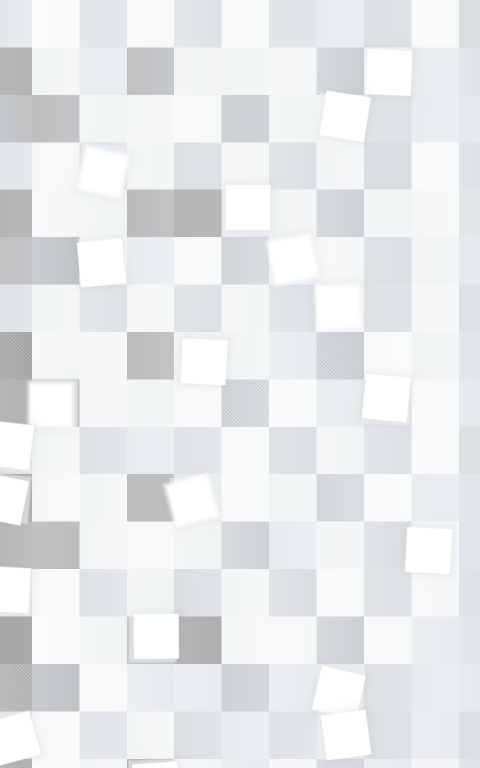
This background is drawn by a WebGL 1 fragment shader. Its source:

```glsl
precision highp float;
// A mosaic of square tiles in pale blue-greys with a few darker greys.
// Tile tones follow a three-row rhythm that fades to the right, varied by hash;
// about one white tile per row has come loose, tilted above a soft shadow.

uniform vec2 u_resolution;

const float CELL = 0.0988;           // tile side, in canvas widths
const float FIRST_COLUMN = 0.326;    // part of the first column cut off at left
const float COLUMNS = 11.0;
const float ROWS = 17.0;
const float FADE = 0.07;             // loss of tone per column
const float HATCH_FREQUENCY = 14.0;  // stripes per tile
const float LOOSE_HALF = 0.475;      // half side of a loose tile, in cells
const float MAX_TILT = 0.27;
const float SHADOW = 0.16;

const vec3 PAPER = vec3(0.962, 0.970, 0.973);
const vec3 PALE = vec3(0.870, 0.890, 0.900);
const vec3 MID = vec3(0.780, 0.790, 0.800);
const vec3 DARK = vec3(0.660, 0.660, 0.660);
const vec3 SIDE = vec3(0.925, 0.938, 0.945);
const vec3 SHADE = vec3(0.600, 0.630, 0.650);

float hash(vec2 p) {
  return fract(sin(dot(p, vec2(127.1, 311.7))) * 43758.5453);
}

// 1 when two whole numbers are equal
float same(float a, float b) {
  return 1.0 - step(0.5, abs(a - b));
}

// Tone 0..3 runs from paper to dark; slightly negative is brighter than paper
vec3 ramp(float tone) {
  vec3 color = mix(PAPER, PALE, min(tone, 1.0));
  color = mix(color, MID, clamp(tone - 1.0, 0.0, 1.0));
  return mix(color, DARK, clamp(tone - 2.0, 0.0, 1.0));
}

float tileTone(vec2 id) {
  float kind = mod(id.y, 3.0);
  float fade = 1.0 - FADE * id.x;
  float vary = hash(id + 4.0);
  float tone = vary < 0.3 ? 0.5 : 0.45 * vary - 0.3;
  float accent = 0.0;
  if (kind < 0.5) {
    accent = same(mod(id.x, 2.0), 0.0) * (0.85 + 0.03 * id.x);
  } else if (kind < 1.5) {
    float beat = mod(id.x, 7.0);
    accent = max(same(beat, 0.0), same(beat, 3.0)) * 3.0 * fade;
    accent = max(accent, 3.0 * same(id.x, 4.0) * same(mod(id.y, 9.0), 4.0));
  } else {
    accent = max(same(mod(id.x, 5.0), 0.0), same(mod(id.x, 7.0), 1.0)) * 2.4 * fade;
  }
  return accent > 0.0 ? accent * (0.85 + 0.25 * vary) : tone;
}

vec3 tileColor(vec2 p) {
  vec2 id = floor(p);
  vec2 f = p - id;
  float tone = tileTone(id);
  // Faint sideways gradient
  float slope = (hash(id + 9.0) - 0.5) * (0.15 + 0.25 * min(max(tone, 0.0), 1.0));
  vec3 color = ramp(tone + slope * (f.x - 0.5) * 2.0);
  // Fine diagonal hatching on some of the darker tiles
  float hatched = same(mod(id.x * 4.0 + id.y, 7.0), 0.0) * step(1.4, tone);
  return color + hatched * 0.06 * sin(6.2832 * HATCH_FREQUENCY * (f.x - f.y));
}

// One loose tile per row below the first, with a second every fifth row and in row 8
float isLoose(vec2 id) {
  float column = floor(COLUMNS * hash(vec2(id.y, 3.0)));
  float second = mod(column + 4.0, COLUMNS);
  float doubled = max(same(mod(id.y, 5.0), 0.0), same(id.y, 8.0));
  float inside = step(0.5, id.y) * step(id.y, ROWS - 0.5);
  return inside * max(same(id.x, column), doubled * same(id.x, second));
}

float tiltedSquare(vec2 p, float angle, float halfSide) {
  float c = cos(angle), s = sin(angle);
  vec2 q = abs(vec2(c * p.x + s * p.y, c * p.y - s * p.x)) - halfSide;
  return length(max(q, 0.0)) + min(max(q.x, q.y), 0.0);
}

void main() {
  // Cell coordinates, rows counted from the top
  vec2 fromTop = vec2(gl_FragCoord.x, u_resolution.y - gl_FragCoord.y);
  float pixel = 1.0 / (u_resolution.x * CELL);
  vec2 p = fromTop * pixel + vec2(FIRST_COLUMN, 0.0);

  // Tiles, averaged over four points to smooth their edges
  vec3 color = vec3(0.0);
  for (int i = 0; i < 4; i++) {
    float k = float(i);
    vec2 shift = vec2(mod(k, 2.0), floor(k / 2.0)) * 0.5 - 0.25;
    color += 0.25 * tileColor(p + shift * pixel);
  }

  // Loose tiles: shadow, side face, then white top
  for (int j = -1; j <= 1; j++) {
    for (int i = -1; i <= 1; i++) {
      vec2 id = floor(p) + vec2(float(i), float(j));
      float present = isLoose(id);
      vec2 offset = (vec2(hash(id + 21.0), hash(id + 37.0)) - 0.5) * 0.28;
      float tilt = (hash(id + 53.0) * 2.0 - 1.0) * MAX_TILT;
      float blur = pixel + 0.07 * step(0.6, hash(id + 71.0));
      vec2 local = p - id - 0.5;
      float top = tiltedSquare(local - offset, tilt, LOOSE_HALF);
      float side = tiltedSquare(local - 0.4 * offset, 0.4 * tilt, 0.5);
      color = mix(color, SHADE, present * SHADOW * exp(-max(top, 0.0) * 14.0));
      color = mix(color, SIDE, present * 0.6 * (1.0 - smoothstep(-pixel, pixel, side)));
      color = mix(color, vec3(1.0), present * (1.0 - smoothstep(-blur, blur, top)));
    }
  }
  gl_FragColor = vec4(color, 1.0);
}
```
